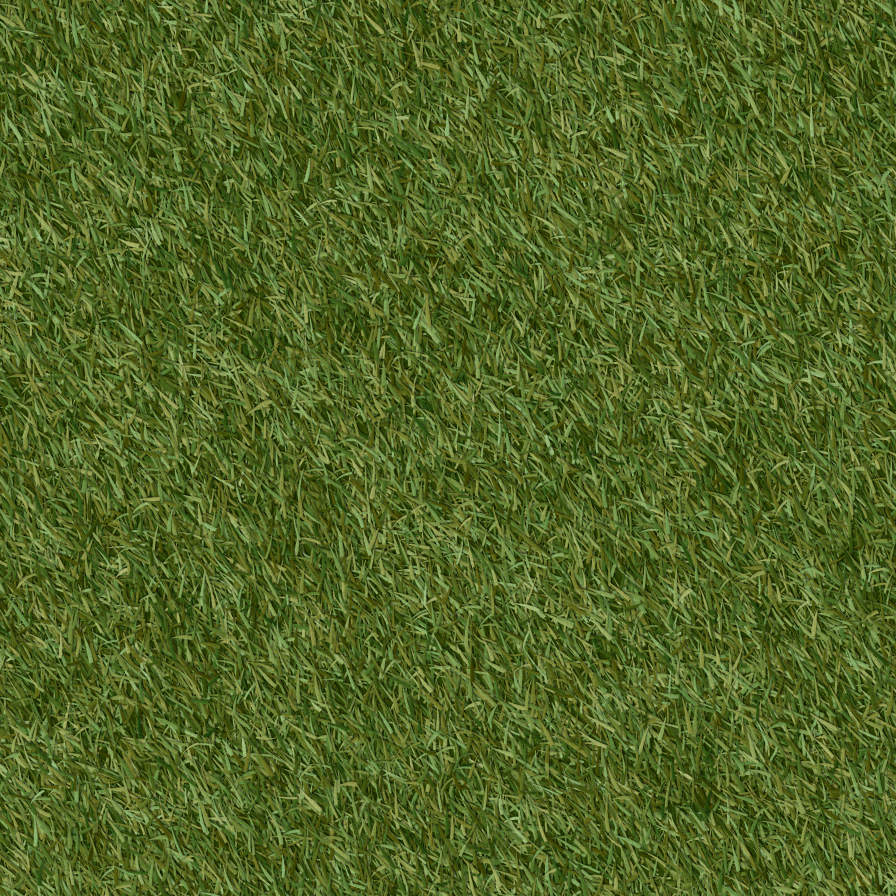
Write a Shadertoy shader that draws this texture.

```glsl
// Dense meadow grass: layered thin blades leaning to the upper left over dark gaps.

vec4 hash4(vec2 cell, float seed) {
    vec4 p = fract(vec4(cell.xyx, seed) * vec4(0.1031, 0.1030, 0.0973, 0.1099));
    p += dot(p, p.wzxy + 33.33);
    return fract((p.xxyz + p.yzzw) * p.zywx);
}

// Layered sines, roughly -1 to 1, for clumps of shade and lean
float clumps(vec2 p) {
    float sum = 0.0, weight = 0.5;
    for (int i = 0; i < 4; i++) {
        sum += weight * sin(p.x + 1.7 * sin(p.y * 0.8)) * cos(p.y + 1.3 * sin(p.x * 0.7));
        p = mat2(1.2, 1.0, -1.0, 1.2) * p + 2.3;
        weight *= 0.75;
    }
    return sum;
}

// Tone 0 is deep shade, tone 1 is a sunlit blade
vec3 grassColor(float tone) {
    tone = clamp(tone, 0.0, 1.25);
    return vec3(0.12, 0.20, 0.0) + vec3(0.41, 0.42, 0.33) * vec3(tone, tone, pow(tone, 1.5));
}

void mainImage(out vec4 fragColor, in vec2 fragCoord) {
    vec2 uv = fragCoord / iResolution.y;
    float soft = 0.7 / iResolution.y;

    // Turn the plane so that the common blade direction is the y axis
    float lean = 0.5;
    vec2 p = mat2(cos(lean), -sin(lean), sin(lean), cos(lean)) * uv;
    vec2 cellSize = vec2(0.013, 0.034);

    vec3 color = grassColor(0.12 + 0.1 * clumps(uv * 60.0));

    // Paint the layers from the ground up
    for (int layer = 0; layer < 14; layer++) {
        float seed = float(layer) * 7.31 + 3.7;
        vec2 q = p + hash4(vec2(5.0, 9.0), seed).xy + 3.0;
        vec2 home = floor(q / cellSize);

        for (int k = 0; k < 9; k++) {
            vec2 cell = home + vec2(k % 3 - 1, k / 3 - 1);
            vec4 place = hash4(cell, seed);
            vec4 look = hash4(cell + 41.0, seed + 1.9);
            vec2 center = (cell + place.xy) * cellSize;
            float patchShade = clumps(center * 38.0 - q * 0.0 + (p - q) * 38.0);

            // Most blades follow the lean, a few lie across it
            float angle = (place.z + look.w - 1.0) * 1.1 + 0.25 * patchShade;
            if (place.w > 0.88) angle += 1.3 * sign(look.x - 0.5);
            float halfLength = mix(0.009, 0.022, look.y);
            halfLength = min(halfLength, 0.011 / max(abs(sin(angle)), 0.1));

            // Curved blade with a tapering tip
            vec2 r = mat2(cos(angle), -sin(angle), sin(angle), cos(angle)) * (q - center);
            float along = r.y / halfLength;
            float across = r.x + (place.w - 0.5) * 0.004 * (along * along - 0.4);
            float halfWidth = mix(0.0011, 0.0024, look.z * look.z);
            float taper = halfWidth * (1.0 - 0.75 * smoothstep(-0.4, 1.0, along));
            float ends = smoothstep(1.0, 0.85, abs(along));
            float blade = ends * smoothstep(soft, -soft, abs(across) - taper);
            float shadow = ends * smoothstep(0.0014, -0.0006, abs(across - 0.0012) - taper);

            // Random tone, a lit edge, and hue from bluish green to straw
            float tone = 0.19 + 0.92 * look.x + 0.17 * patchShade;
            tone -= 0.12 * clamp(across / halfWidth, -1.0, 1.0);
            tone += 0.3 * step(0.985, place.x) * step(0.4, look.x);
            vec3 tint = (fract(look.w * 17.0 + place.z) - 0.5) * vec3(0.11, -0.03, -0.06);

            color *= 1.0 - 0.25 * shadow * (1.0 - blade);
            color = mix(color, grassColor(tone) + tint, blade);
        }
    }

    // Fine mottling on the blades
    float mottle = sin(uv.x * 830.0 + 3.0 * sin(uv.y * 410.0)) * sin(uv.y * 710.0 + 3.0 * sin(uv.x * 370.0));
    color *= 1.0 + 0.06 * mottle;

    fragColor = vec4(clamp(color, 0.0, 1.0), 1.0);
}
```
